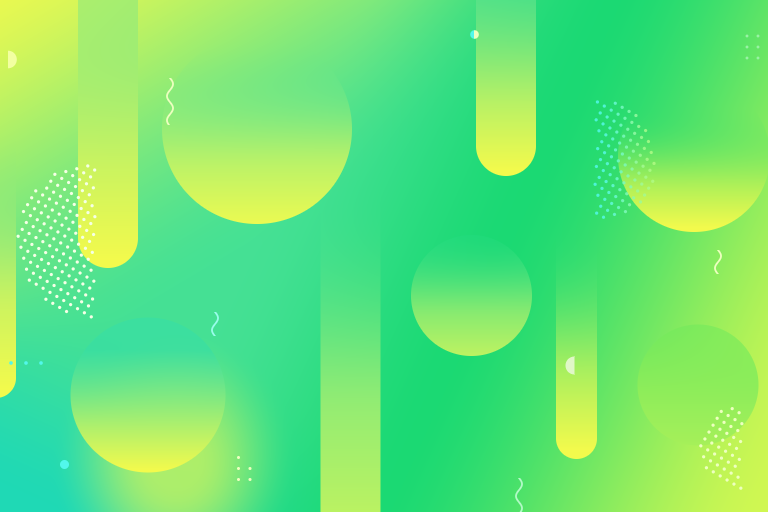
Write a WebGL 1 fragment shader that draws this background.

```glsl
precision highp float;
// Lime, mint and teal gradient with pills and discs that fade in downwards,
// plus halftone half discs, squiggles and dots. Every shape is a distance
// function, blended in turn over the diagonal background ramps.
uniform vec2 u_resolution;

const vec3 YELLOW = vec3(0.95, 0.98, 0.30);
const vec3 LIME = vec3(0.74, 0.95, 0.38);
const vec3 MINT = vec3(0.27, 0.88, 0.58);
const vec3 GREEN = vec3(0.10, 0.85, 0.45);
const vec3 TEAL = vec3(0.12, 0.85, 0.71);
const vec3 CYAN = vec3(0.32, 0.97, 0.92);
const vec3 CREAM = vec3(0.93, 1.0, 0.75);

// Coverage of a shape, smoothed over one pixel
float cover(float d) {
  return clamp(0.5 - d * u_resolution.y / 5.12, 0.0, 1.0);
}

float disc(vec2 p, vec2 center, float r) {
  return length(p - center) - r;
}

// side = 1 keeps the left half, -1 the right half
float halfDisc(vec2 p, vec2 center, float r, float side) {
  return max(disc(p, center, r), side * (p.x - center.x));
}

// Vertical pill reaching up from its rounded lower end
float pill(vec2 p, float x, float top, float bottom, float r) {
  vec2 q = vec2(p.x - x, p.y - clamp(p.y, top + r, bottom - r));
  return length(q) - r;
}

// Upright sine stroke
float squiggle(vec2 p, vec2 start, float len) {
  float a = (p.y - start.y) * 26.0;
  float slope = 0.78 * cos(a);
  float d = abs(p.x - start.x - 0.03 * sin(a)) / sqrt(1.0 + slope * slope);
  return max(d - 0.009, abs(p.y - start.y - 0.5 * len) - 0.5 * len);
}

// Grid of dots, indexed from zero to last
float dotGrid(vec2 p, vec2 origin, vec2 gap, vec2 last, float r) {
  vec2 cell = clamp(floor((p - origin) / gap + 0.5), vec2(0.0), last);
  return disc(p, origin + cell * gap, r);
}

// Tilted dot screen, keeping whole dots inside a half disc
float halftone(vec2 p, vec2 center, float r, float side) {
  mat2 turn = mat2(0.86, 0.51, -0.51, 0.86);
  vec2 q = (p - center) * turn;
  vec2 nearest = (floor(q / 0.08) + 0.5) * 0.08;
  vec2 dotCenter = center + turn * nearest;
  float inside = step(halfDisc(dotCenter, center, r, side), 0.0);
  return inside * cover(length(q - nearest) - 0.016);
}

// Blend in a shape whose colour and opacity grow from top to bottom
void fade(inout vec3 c, float d, float y, float top, float bottom, vec4 upper, vec3 lower) {
  float t = clamp((y - top) / (bottom - top), 0.0, 1.0);
  float alpha = mix(upper.a, 1.0, smoothstep(0.0, 0.7, t));
  c = mix(c, mix(upper.rgb, lower, t), cover(d) * alpha);
}

vec3 background(vec2 p) {
  float corner = dot(p, vec2(0.51, 0.86));
  float band = dot(p, vec2(0.911, 0.412)) - 5.74;
  vec3 c = mix(YELLOW, MINT, smoothstep(-0.6, 3.5, corner));
  c = mix(c, TEAL, smoothstep(2.6, 5.0, p.y - 0.45 * p.x));
  c = mix(c, GREEN, smoothstep(-2.5, 0.0, band));
  c = mix(c, vec3(0.82, 0.97, 0.32), smoothstep(-0.3, 3.5, band));
  float glow = smoothstep(1.25, 0.2, length((p - vec2(1.75, 4.65)) * vec2(1.0, 0.92)));
  return mix(c, vec3(0.80, 0.95, 0.36), 0.8 * glow);
}

void main() {
  // Canvas spans 7.68 by 5.12 units, y pointing down
  vec2 p = gl_FragCoord.xy / u_resolution;
  p = vec2(p.x, 1.0 - p.y) * vec2(7.68, 5.12);
  vec3 c = background(p);

  // Pills
  fade(c, pill(p, 1.08, -1.0, 2.68, 0.30), p.y, -0.3, 2.6, vec4(0.46, 0.90, 0.53, 0.5), YELLOW);
  fade(c, pill(p, -0.04, 1.2, 3.98, 0.20), p.y, 1.3, 3.9, vec4(0.50, 0.90, 0.52, 0.0), YELLOW);
  fade(c, pill(p, 5.06, -1.0, 1.76, 0.30), p.y, -0.2, 1.7, vec4(0.30, 0.88, 0.57, 0.7), YELLOW);
  fade(c, pill(p, 3.505, 1.5, 6.0, 0.30), p.y, 1.8, 5.2, vec4(MINT, 0.0), LIME);
  fade(c, pill(p, 5.765, 2.0, 4.59, 0.205), p.y, 2.2, 4.5, vec4(0.12, 0.86, 0.50, 0.0), YELLOW);

  // Large discs
  fade(c, disc(p, vec2(2.57, 1.29), 0.95), p.y, 0.4, 2.24, vec4(0.35, 0.89, 0.58, 0.0), vec3(0.92, 0.98, 0.32));
  fade(c, disc(p, vec2(4.715, 2.955), 0.605), p.y, 2.3, 3.56, vec4(0.14, 0.86, 0.55, 0.2), LIME);
  fade(c, disc(p, vec2(6.94, 1.56), 0.76), p.y, 1.05, 2.28, vec4(0.18, 0.87, 0.43, 0.0), YELLOW);
  fade(c, disc(p, vec2(1.48, 3.95), 0.775), p.y, 3.5, 4.7, vec4(0.22, 0.87, 0.64, 0.7), YELLOW);
  fade(c, disc(p, vec2(6.98, 3.85), 0.605), p.y, 3.0, 4.46, vec4(0.40, 0.91, 0.36, 0.5), vec3(0.65, 0.94, 0.35));

  // Halftone half discs
  c = mix(c, vec3(0.96, 1.0, 0.90), halftone(p, vec2(0.95, 2.40), 0.78, 1.0));
  vec3 screen = mix(CYAN, vec3(0.70, 0.98, 0.50), smoothstep(5.95, 6.6, p.x));
  c = mix(c, screen, 0.85 * halftone(p, vec2(5.95, 1.61), 0.62, -1.0));
  c = mix(c, CREAM, halftone(p, vec2(7.42, 4.47), 0.42, 1.0));

  // Squiggles
  c = mix(c, CREAM, cover(squiggle(p, vec2(1.70, 0.78), 0.47)));
  c = mix(c, vec3(0.60, 0.99, 0.92), cover(squiggle(p, vec2(2.15, 3.12), 0.24)));
  c = mix(c, CREAM, cover(squiggle(p, vec2(7.18, 2.50), 0.24)));
  c = mix(c, vec3(0.70, 0.98, 0.78), cover(squiggle(p, vec2(5.19, 4.78), 0.40)));

  // Small discs and dot grids
  c = mix(c, CYAN, cover(disc(p, vec2(0.645, 4.645), 0.045)));
  c = mix(c, mix(CYAN, CREAM, step(4.745, p.x)), cover(disc(p, vec2(4.745, 0.345), 0.043)));
  c = mix(c, vec3(0.95, 1.0, 0.63), cover(halfDisc(p, vec2(0.08, 0.595), 0.088, -1.0)));
  c = mix(c, vec3(0.88, 0.97, 0.78), cover(halfDisc(p, vec2(5.745, 3.655), 0.09, 1.0)));
  c = mix(c, vec3(0.60, 0.95, 0.65), cover(dotGrid(p, vec2(7.47, 0.36), vec2(0.11), vec2(1.0, 2.0), 0.014)));
  c = mix(c, CYAN, cover(dotGrid(p, vec2(0.11, 3.63), vec2(0.15), vec2(2.0, 0.0), 0.018)));
  float trio = min(dotGrid(p, vec2(2.385, 4.575), vec2(0.11), vec2(0.0, 2.0), 0.015),
                   dotGrid(p, vec2(2.50, 4.685), vec2(0.11), vec2(0.0, 1.0), 0.015));
  c = mix(c, CREAM, cover(trio));

  gl_FragColor = vec4(c, 1.0);
}
```
